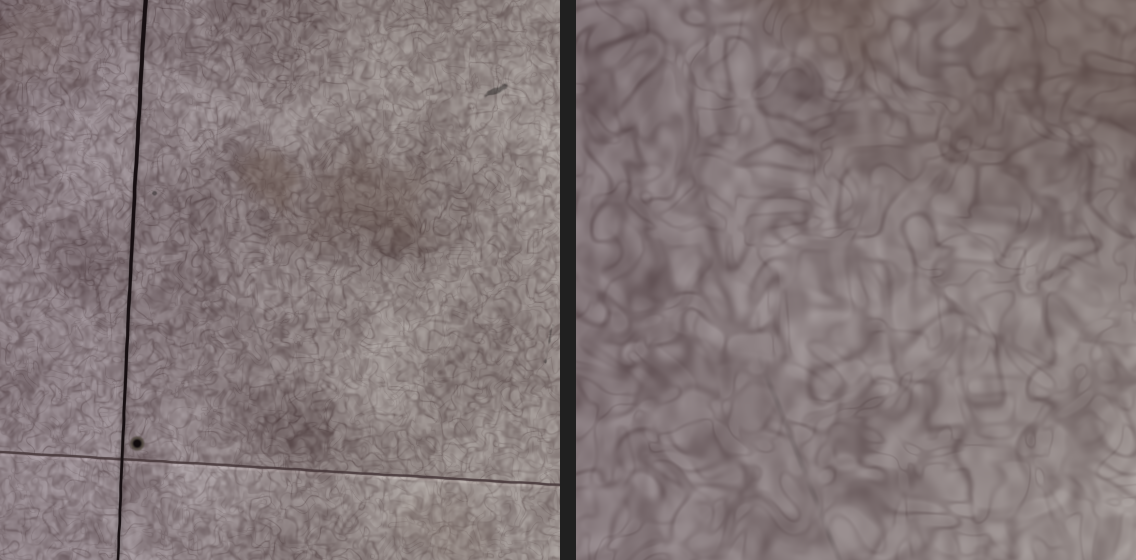
Left, the full canvas; right, a detail of the centre.
A WebGL 1 fragment shader for this texture:

```glsl
precision highp float;
uniform vec2 u_resolution;

const vec3 DARK_STONE = vec3(0.40, 0.34, 0.345);
const vec3 LIGHT_STONE = vec3(0.635, 0.595, 0.595);
const vec3 RUST = vec3(0.43, 0.35, 0.31);
const vec3 GROUT = vec3(0.27, 0.21, 0.22);
const vec3 GAP = vec3(0.09, 0.06, 0.07);

float hash(vec2 p) {
  vec3 q = fract(vec3(p.xyx) * 0.1031);
  q += dot(q, q.yzx + 33.33);
  return fract((q.x + q.y) * q.z);
}

float noise(vec2 p) {
  vec2 cell = floor(p);
  vec2 f = fract(p);
  f = f * f * (3.0 - 2.0 * f);
  float low = mix(hash(cell), hash(cell + vec2(1.0, 0.0)), f.x);
  float high = mix(hash(cell + vec2(0.0, 1.0)), hash(cell + 1.0), f.x);
  return mix(low, high, f.y);
}

float fbm(vec2 p) {
  float sum = 0.0;
  float weight = 0.533;
  for (int i = 0; i < 4; i++) {
    sum += weight * noise(p);
    p = mat2(1.6, 1.2, -1.2, 1.6) * p + 17.3;
    weight *= 0.5;
  }
  return sum;
}

// Bright between thin, curling dark fibres
float fibres(vec2 p, float scale) {
  vec2 bend = vec2(noise(p * 38.0 + 5.0), noise(p * 38.0 + 61.0)) - 0.5;
  float n = noise((p + bend * 0.03) * scale);
  return smoothstep(0.0, 0.26, abs(n - 0.5));
}

// Soft elliptical patch with a ragged outline
float patchMask(vec2 p, vec2 center, vec2 radius, float ragged) {
  float d = length((p - center) / radius);
  return 1.0 - smoothstep(0.1, 1.3, d + (ragged - 0.5) * 1.4);
}

float segmentDistance(vec2 p, vec2 a, vec2 b) {
  vec2 along = b - a;
  float t = clamp(dot(p - a, along) / dot(along, along), 0.0, 1.0);
  return length(p - a - along * t);
}

float stroke(float d, float halfWidth, float soft) {
  return 1.0 - smoothstep(halfWidth - soft, halfWidth + soft, abs(d));
}

vec3 stone(vec2 p, vec2 tile) {
  vec2 q = p + tile * 7.31;
  float cloud = fbm(q * 6.0 + 3.0);
  float ragged = fbm(p * 14.0 + 40.0);
  float tone = 0.62 + 0.85 * (cloud - 0.5) + 0.06 * (hash(tile + 9.0) - 0.5);
  tone += 0.30 * (fibres(q, 62.0) - 0.62) + 0.17 * (fibres(q + 3.7, 105.0) - 0.62);
  tone += 0.36 * (noise(q * vec2(135.0, 95.0)) - 0.5);

  // Broad shading: dim upper left, paler right edge and foot
  tone += 0.20 * (p.x - 0.5) - 0.14 * (p.y - 0.5);
  tone -= 0.32 * patchMask(p, vec2(0.46, 0.93), vec2(0.20, 0.14), ragged);
  tone -= 0.28 * patchMask(p, vec2(0.02, 0.71), vec2(0.13, 0.18), ragged);
  tone -= 0.36 * patchMask(p, vec2(0.61, 0.64), vec2(0.22, 0.13), ragged);
  tone -= 0.26 * patchMask(p, vec2(0.52, 0.25), vec2(0.14, 0.07), ragged);
  tone += 0.16 * patchMask(p, vec2(0.97, 0.78), vec2(0.14, 0.20), ragged);

  vec3 color = mix(DARK_STONE, LIGHT_STONE, tone);
  color *= mix(vec3(0.995, 0.985, 1.025), vec3(1.0, 1.01, 0.99), smoothstep(0.1, 0.8, p.x));

  // Rusty stains
  float rust = patchMask(p, vec2(0.48, 0.68), vec2(0.06, 0.05), ragged);
  rust += 0.7 * patchMask(p, vec2(0.65, 0.64), vec2(0.15, 0.09), ragged);
  rust += 0.5 * patchMask(p, vec2(0.04, 0.94), vec2(0.13, 0.10), ragged);
  rust += 0.5 * patchMask(p, vec2(0.80, 0.06), vec2(0.10, 0.06), ragged);
  return mix(color, RUST, 0.40 * min(rust, 1.0));
}

void main() {
  vec2 p = gl_FragCoord.xy / u_resolution;
  float soft = max(0.0012, 0.75 / u_resolution.y);
  float wobble = (noise(p * 45.0) - 0.5) * 0.0012;

  // Signed distances to the slanted joints
  float across = p.x - (0.211 + 0.037 * p.y + 0.012 * p.y * p.y) + wobble;
  float up = p.y - (0.193 - 0.059 * p.x) + wobble;
  vec3 color = stone(p, step(0.0, vec2(across, up)));

  // Scratch, chips and a speck
  float ragged = noise(p * 110.0);
  float scratch = segmentDistance(p, vec2(0.443, 0.453), vec2(0.502, 0.303));
  color *= 1.0 - 0.16 * stroke(scratch, 0.0015, soft) * ragged;
  float chip = segmentDistance(p, vec2(0.868, 0.829), vec2(0.902, 0.846));
  chip = min(chip, segmentDistance(p, vec2(0.974, 0.352), vec2(0.986, 0.420)) + 0.004);
  color *= 1.0 - 0.36 * stroke(chip + ragged * 0.008, 0.008, 0.003);
  color *= 1.0 - 0.35 * stroke(length(p - vec2(0.276, 0.655)), 0.004, 0.002);

  // Fine horizontal joint with a pale lower lip
  color *= 1.0 + 0.10 * stroke(up + 0.005, 0.002, 0.002);
  color = mix(color, GROUT, 0.85 * stroke(up, 0.0022, soft));

  // Deep vertical joint, wider at the top
  color *= 1.0 - 0.12 * stroke(across, 0.007, 0.004);
  color = mix(color, GAP, stroke(across, mix(0.0023, 0.0038, p.y), soft));

  // Drilled hole with a dull rim
  float hole = length(p - vec2(0.245, 0.208));
  color = mix(color, vec3(0.30, 0.27, 0.23), 0.85 * stroke(hole, 0.0125, 0.003));
  color = mix(color, GAP * 0.7, stroke(hole, 0.0075, 0.003));

  gl_FragColor = vec4(color, 1.0);
}
```
